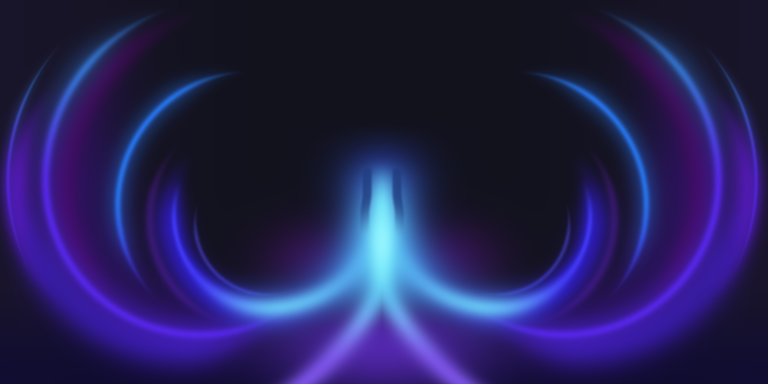
Write a WebGL 2 fragment shader that draws this background.

```glsl
#version 300 es
precision highp float;
// Mirrored neon arcs sweeping out of a glowing cyan column on a dark ground.
uniform vec2 u_resolution;
out vec4 fragColor;

// Angle around a centre: 0 straight down, positive towards the outer side.
float sweep(vec2 d) {
    return atan(d.x, -d.y);
}

float bell(float x) {
    return exp(-x * x);
}

// Soft circular stroke over an angular span; its radius opens above the middle.
float arc(vec2 p, vec2 centre, float radius, float opening, float width, vec2 span, float fade) {
    vec2 d = p - centre;
    float t = sweep(d);
    float rise = max(t - 1.57, 0.0);
    float ends = smoothstep(span.x, span.x + fade, t) * (1.0 - smoothstep(span.y - fade, span.y, t));
    float offset = length(d) - radius - opening * rise * rise;
    return ends * bell(offset / (width * mix(0.4, 1.0, ends)));
}

// Wide dim light behind the strokes.
vec3 haze(vec3 col, vec2 p) {
    col = mix(col, vec3(0.20, 0.07, 0.47), 0.62 * arc(p, vec2(0.45, 0.48), 0.34, 0.03, 0.12, vec2(-0.9, 2.9), 1.3));
    col = mix(col, vec3(0.30, 0.03, 0.40), 0.60 * arc(p, vec2(0.45, 0.50), 0.375, 0.04, 0.035, vec2(0.5, 3.14), 0.7));
    col = mix(col, vec3(0.36, 0.10, 0.78), 0.80 * arc(p, vec2(0.52, 0.505), 0.43, 0.0, 0.036, vec2(0.7, 2.3), 0.7));
    col = mix(col, vec3(0.23, 0.11, 0.72), 0.75 * arc(p, vec2(0.52, 0.505), 0.41, 0.0, 0.055, vec2(-0.7, 1.7), 0.7));
    col = mix(col, vec3(0.20, 0.10, 0.76), 0.75 * arc(p, vec2(0.30, 0.44), 0.255, 0.0, 0.045, vec2(-1.0, 2.3), 0.9));
    col = mix(col, vec3(0.26, 0.07, 0.38), 0.65 * bell(length((p - vec2(0.18, 0.33)) / vec2(0.13, 0.09))));
    float pool = bell(p.x / 0.30) * bell((p.y - 0.10) / 0.13);
    return mix(col, vec3(0.37, 0.17, 0.77), 0.85 * pool);
}

// Thin bright arcs, each with a soft halo.
vec3 strokes(vec3 col, vec2 p) {
    vec3 outer = mix(vec3(0.34, 0.15, 0.92), vec3(0.20, 0.46, 0.82), smoothstep(0.5, 0.85, p.y));
    for (int i = 0; i < 2; i++) {
        float spread = i == 0 ? 3.8 : 1.0;
        float glow = i == 0 ? 0.34 : 0.90;
        col = mix(col, outer, 0.75 * glow * arc(p, vec2(0.444, 0.53), 0.53, 0.0, 0.005 * spread, vec2(1.05, 2.34), 0.5));
        col = mix(col, outer, glow * arc(p, vec2(0.474, 0.53), 0.402, 0.027, 0.012 * spread, vec2(-0.75, 3.0), 0.7));
        vec3 blue = mix(vec3(0.25, 0.18, 0.85), vec3(0.15, 0.46, 0.94), smoothstep(0.25, 0.5, p.y));
        col = mix(col, blue, glow * arc(p, vec2(0.34, 0.465), 0.348, 0.0, 0.009 * spread, vec2(0.75, 3.12), 0.65));
    }
    col = mix(col, vec3(0.38, 0.13, 0.72), 0.35 * arc(p, vec2(0.32, 0.43), 0.285, 0.0, 0.012, vec2(0.2, 2.4), 0.7));
    return mix(col, vec3(0.30, 0.28, 0.90), 0.50 * arc(p, vec2(0.30, 0.42), 0.187, 0.0, 0.006, vec2(-0.3, 1.9), 0.6));
}

// Inner curl: a fine line outside, swelling into a cyan ribbon near the axis.
vec3 ribbon(vec3 col, vec2 p) {
    vec2 d = p - vec2(0.30, 0.44);
    float t = sweep(d);
    float inward = max(-t, 0.0);
    float thick = 1.0 - smoothstep(-0.1, 1.3, t);
    float offset = length(d) - 0.242 - 0.026 * inward * inward;
    float ends = smoothstep(-1.75, -1.25, t) * (1.0 - smoothstep(1.4, 2.0, t));
    vec3 tint = mix(vec3(0.26, 0.22, 0.96), vec3(0.42, 0.82, 0.97), smoothstep(0.9, -0.2, t));
    col = mix(col, tint * vec3(0.6, 0.65, 0.95), 0.45 * ends * bell(offset / mix(0.02, 0.055, thick)));
    return mix(col, tint, 0.92 * ends * bell(offset / mix(0.007, 0.026, thick)));
}

// Two legs flowing down from the axis, violet towards the lower edge.
vec3 legs(vec3 col, vec2 p) {
    float drop = max(0.33 - p.y, 0.0);
    float offset = p.x - 1.9 * drop * drop;
    float body = bell(offset / (0.022 + 0.09 * drop)) * smoothstep(0.38, 0.28, p.y);
    vec3 tint = mix(vec3(0.45, 0.88, 0.98), vec3(0.50, 0.34, 0.93), smoothstep(0.06, 0.29, drop));
    return mix(col, tint, 0.9 * body);
}

// Central light with a bright core and two dark slits.
vec3 column(vec3 col, vec2 p) {
    float flare = max(0.48 - p.y, 0.0);
    float foot = smoothstep(0.14, 0.33, p.y);
    float aura = bell(p.x / (0.105 + 1.9 * flare * flare)) * foot * smoothstep(0.69, 0.50, p.y);
    col = mix(col, vec3(0.19, 0.30, 0.82), 0.80 * aura);
    float light = bell(p.x / (0.073 + 0.9 * flare * flare)) * foot * smoothstep(0.61, 0.39, p.y);
    col = mix(col, vec3(0.38, 0.84, 0.97), 0.92 * light);
    float core = bell(p.x / 0.026) * smoothstep(0.59, 0.45, p.y) * smoothstep(0.17, 0.32, p.y);
    col = mix(col, vec3(0.46, 0.92, 0.98), 0.85 * core);

    float lean = smoothstep(0.50, 0.44, p.y);
    float side = abs(p.x - 0.039 - 0.006 * lean);
    float slit = smoothstep(0.017, 0.006, length(vec2(side, max(p.y - 0.552, 0.0))));
    col = mix(col, vec3(0.13, 0.24, 0.50), 0.82 * slit * smoothstep(0.38, 0.49, p.y));
    return mix(col, vec3(0.62, 0.97, 1.0), 0.75 * bell(length((p - vec2(0.0, 0.37)) / vec2(0.03, 0.07))));
}

void main() {
    vec2 p = gl_FragCoord.xy / u_resolution.y;
    p.x = abs(p.x - 0.5 * u_resolution.x / u_resolution.y + 0.005);

    vec3 col = mix(vec3(0.04, 0.04, 0.15), vec3(0.07, 0.07, 0.115), smoothstep(0.0, 0.3, p.y));
    col += vec3(0.025, 0.01, 0.045) * smoothstep(0.3, 1.0, p.x);
    col = haze(col, p);
    col = strokes(col, p);
    col = ribbon(col, p);
    col = legs(col, p);
    col = column(col, p);
    fragColor = vec4(col, 1.0);
}
```
